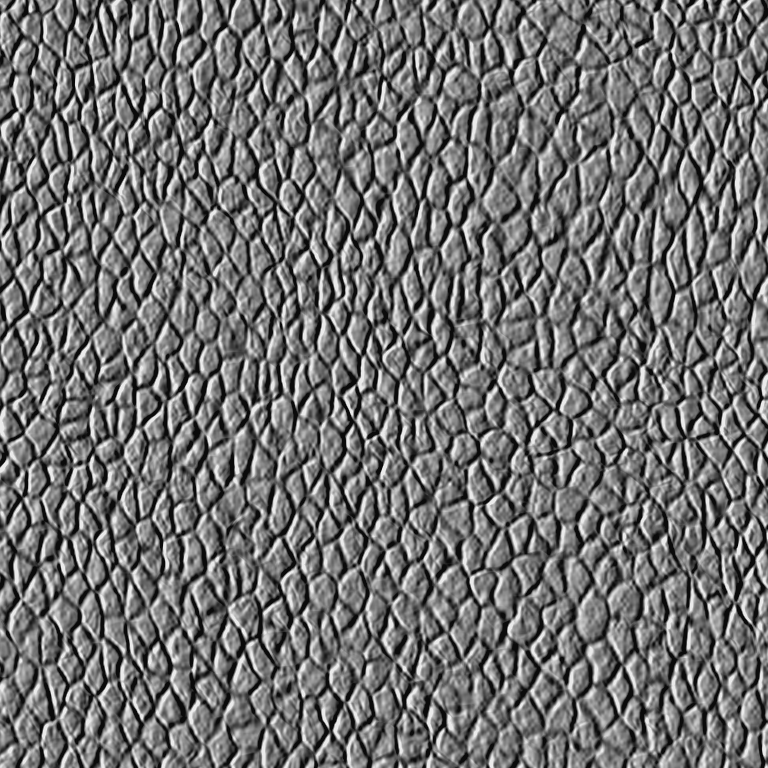
Write a WebGL 2 fragment shader that draws this texture map.

```glsl
#version 300 es
precision highp float;
// Grey embossed leather: upright almond grains parted by creases, lit from the left.

uniform vec2 u_resolution;
out vec4 fragColor;

const vec2 GRAIN_COUNT = vec2(24.0, 16.0);      // grains across and up the canvas
const float JITTER = 0.80;                      // irregularity of the grains
const float CREASE_WIDTH = 0.36;                // in grain units
const float WRINKLE_SCALE = 1.9;                // small creases relative to grains
const float WRINKLE_DEPTH = 0.30;
const vec2 PORE_COUNT = vec2(115.0, 85.0);      // fine surface bumps
const float PORE_DEPTH = 0.75;
const vec2 LIGHT_STEP = vec2(-0.0020, 0.0006);  // towards the light
const float RELIEF = 0.62;
const float CREASE_SHADE = 0.17;
const float BASE_GREY = 0.50;
const float DARKEST = 0.04;
const float BRIGHTEST = 0.92;

float hash(vec2 p) {
    return fract(sin(dot(p, vec2(127.1, 311.7))) * 43758.5453);
}

vec2 hash2(vec2 p) {
    return vec2(hash(p), hash(p + vec2(37.3, 17.9)));
}

float noise(vec2 p) {
    vec2 cell = floor(p);
    vec2 f = fract(p);
    vec2 u = f * f * (3.0 - 2.0 * f);
    float low = mix(hash(cell), hash(cell + vec2(1.0, 0.0)), u.x);
    float high = mix(hash(cell + vec2(0.0, 1.0)), hash(cell + 1.0), u.x);
    return mix(low, high, u.y);
}

// Gap between the two nearest jittered seeds: zero on a cell border.
float borderDistance(vec2 p) {
    vec2 cell = floor(p);
    float nearest = 8.0;
    float second = 8.0;
    for (int y = -1; y <= 1; y++) {
        for (int x = -1; x <= 1; x++) {
            vec2 id = cell + vec2(x, y);
            vec2 seed = id + 0.5 + JITTER * (hash2(id) - 0.5);
            float d = distance(p, seed);
            second = min(second, max(nearest, d));
            nearest = min(nearest, d);
        }
    }
    return second - nearest;
}

// Bends the rows of grains gently and makes their borders wavy.
vec2 warp(vec2 p) {
    vec2 bend = vec2(noise(p * 3.5), noise(p * 3.5 + 19.0)) - 0.5;
    vec2 wave = vec2(noise(p * 45.0 + 7.0), noise(p * 45.0 + 31.0)) - 0.5;
    return p + 0.07 * bend + 0.009 * wave + vec2(0.10 * p.y * (p.x - 0.3), 0.0);
}

// Turned by 45 degrees, the square lattice becomes upright diamonds.
vec2 diamondGrid(vec2 p) {
    vec2 q = p * GRAIN_COUNT;
    return vec2(q.x + q.y, q.x - q.y);
}

// Returns the surface height in x and the crease amount in y.
vec2 leather(vec2 p) {
    vec2 grid = diamondGrid(warp(p));
    float border = borderDistance(grid);
    float depth = mix(0.60, 1.20, noise(p * 26.0 + 3.0));
    float crease = depth * (1.0 - smoothstep(0.0, CREASE_WIDTH, border));
    float dome = 0.30 * smoothstep(0.0, 1.1, border);

    float wrinkleBorder = borderDistance(grid * WRINKLE_SCALE + 53.0);
    float patches = smoothstep(0.25, 0.70, noise(p * 32.0 + 61.0));
    float wrinkle = WRINKLE_DEPTH * patches * (1.0 - smoothstep(0.0, 0.45, wrinkleBorder));

    float pores = noise(p * PORE_COUNT) + 0.5 * noise(p * PORE_COUNT * 2.1 + 11.0);
    return vec2(dome - crease - wrinkle + PORE_DEPTH * pores, crease + 0.6 * wrinkle);
}

void main() {
    vec2 p = gl_FragCoord.xy / u_resolution;
    vec2 lit = leather(p + LIGHT_STEP);
    vec2 shaded = leather(p - LIGHT_STEP);

    // Slopes that fall towards the light are bright.
    float slope = shaded.x - lit.x;
    float crease = 0.5 * (lit.y + shaded.y);
    float grey = BASE_GREY + RELIEF * slope - CREASE_SHADE * crease;
    fragColor = vec4(vec3(clamp(grey, DARKEST, BRIGHTEST)), 1.0);
}
```
